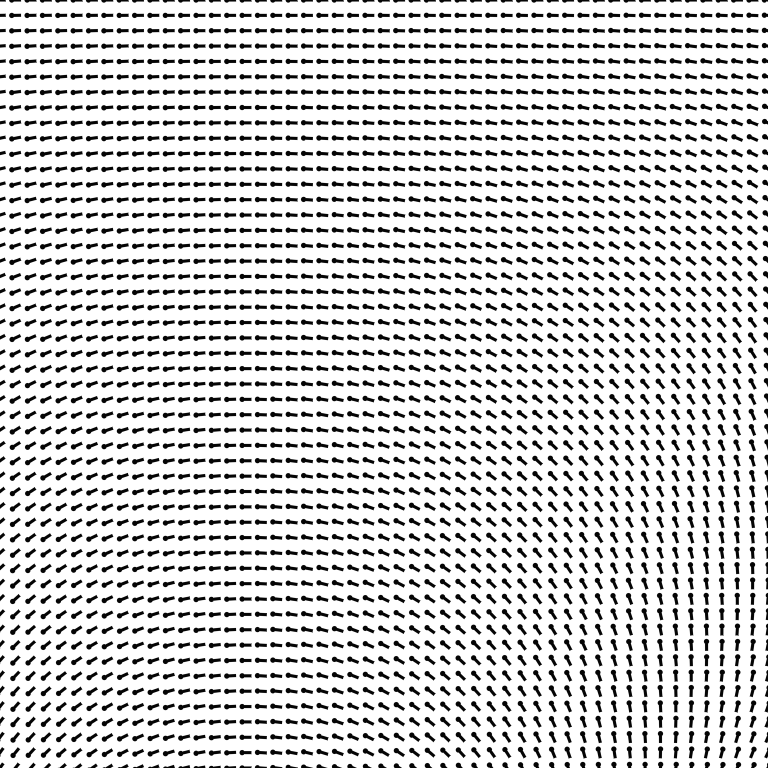
A WebGL 2 fragment shader for this pattern:

```glsl
#version 300 es
precision highp float;

uniform vec2 u_resolution;
out vec4 fragColor;

const float REPEATS = 50.0;
const vec3 PAPER = vec3(1.0);
const vec3 INK = vec3(0.015);

// Mark proportions, in units of one cell
const float HEAD_X = -0.235;
const float HEAD_RADIUS = 0.17;
const float TAIL_X = 0.37;
const float STICK_HALF_WIDTH = 0.1;

float circleDistance(vec2 p, vec2 center, float radius) {
    return length(p - center) - radius;
}

float boxDistance(vec2 p, vec2 center, vec2 halfSize) {
    vec2 d = abs(p - center) - halfSize;
    return length(max(d, 0.0)) + min(max(d.x, d.y), 0.0);
}

// Clockwise turn of the mark anchored at a canvas position
float fieldAngle(vec2 anchor, float neutralX, float strength) {
    float depth = 1.0 - anchor.y;
    float growth = depth * (1.2 - 0.2 * depth);
    return strength * (anchor.x - neutralX) * growth;
}

vec2 toMarkSpace(vec2 p, float angle) {
    float c = cos(angle);
    float s = sin(angle);
    return vec2(c * p.x - s * p.y, s * p.x + c * p.y);
}

// Round head joined to a square-ended stick
float markDistance(vec2 p) {
    vec2 stickCenter = vec2(0.5 * (HEAD_X + TAIL_X), 0.0);
    vec2 stickHalf = vec2(0.5 * (TAIL_X - HEAD_X), STICK_HALF_WIDTH);
    float head = circleDistance(p, vec2(HEAD_X, 0.0), HEAD_RADIUS);
    return min(head, boxDistance(p, stickCenter, stickHalf));
}

float coverage(float signedDistance, float pixel) {
    return 1.0 - smoothstep(-0.65 * pixel, 0.65 * pixel, signedDistance);
}

void main() {
    vec2 uv = gl_FragCoord.xy / u_resolution;
    vec2 grid = uv * REPEATS;

    // Marks are centered on grid intersections
    vec2 anchor = floor(grid + 0.5);
    vec2 local = grid - anchor;
    float angle = fieldAngle(anchor / REPEATS, 0.32, 3.0);

    float pixel = REPEATS / min(u_resolution.x, u_resolution.y);
    float ink = coverage(markDistance(toMarkSpace(local, angle)), pixel);
    fragColor = vec4(mix(PAPER, INK, ink), 1.0);
}
```
